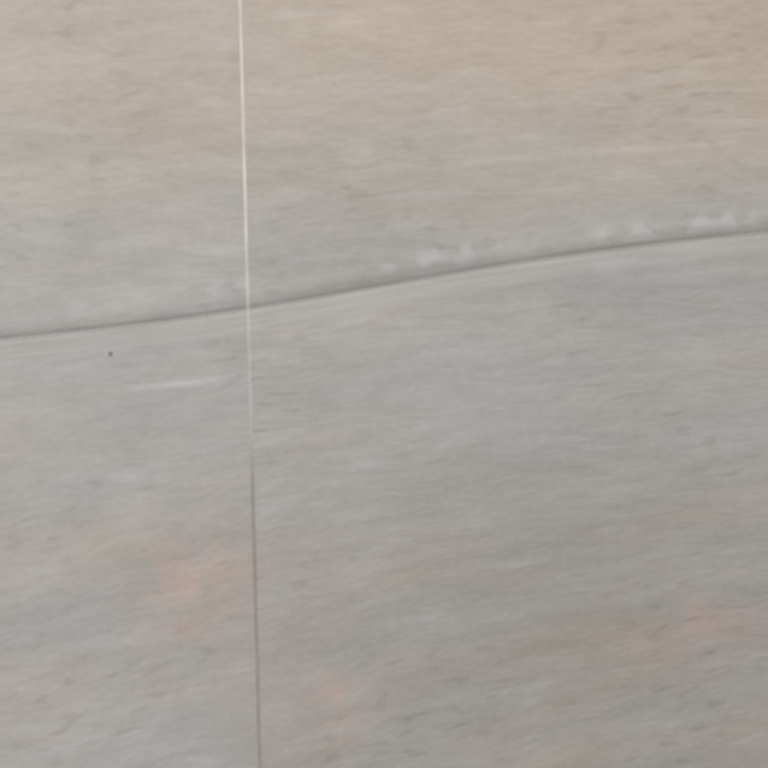
This texture is drawn by a WebGL 2 fragment shader. Its source:

```glsl
#version 300 es
precision highp float;

uniform vec2 u_resolution;
out vec4 fragColor;

vec2 latticeGradient(vec2 cell) {
    vec3 p = fract(cell.xyx * vec3(0.1031, 0.1030, 0.0973));
    p += dot(p, p.yzx + 33.33);
    float angle = 6.2832 * fract((p.x + p.y) * p.z);
    return vec2(cos(angle), sin(angle));
}

float gradientNoise(vec2 p) {
    vec2 i = floor(p), f = p - i;
    vec2 w = f * f * f * (f * (f * 6.0 - 15.0) + 10.0);
    vec2 e = vec2(0.0, 1.0);
    float low = mix(dot(latticeGradient(i), f),
                    dot(latticeGradient(i + e.yx), f - e.yx), w.x);
    float high = mix(dot(latticeGradient(i + e), f - e),
                     dot(latticeGradient(i + 1.0), f - 1.0), w.x);
    return mix(low, high, w.y);
}

float fbm(vec2 p) {
    float sum = 0.0, amplitude = 0.6;
    for (int octave = 0; octave < 4; octave++) {
        sum += amplitude * gradientNoise(p);
        p = p * 2.03 + 17.3;
        amplitude *= 0.5;
    }
    return sum;
}

float band(float d, float halfWidth, float blur) {
    return 1.0 - smoothstep(halfWidth - blur, halfWidth + blur, abs(d));
}

float spot(vec2 d, vec2 radius) {
    return exp(-dot(d / radius, d / radius));
}

void main() {
    vec2 uv = gl_FragCoord.xy / u_resolution;
    float soft = 0.8 / min(u_resolution.x, u_resolution.y);

    // Height above the sloping joint, and offset from the leaning one
    float rise = uv.y - (0.560 + 0.140 * uv.x - 0.006 * sin(6.2832 * uv.x));
    float side = uv.x - (0.3385 - 0.026 * uv.y);
    float upper = smoothstep(-0.004, 0.004, rise);

    // Stone grain tilts more steeply toward the bottom
    vec2 grain = vec2(uv.x, uv.y - uv.x * mix(0.25, 0.04, smoothstep(0.0, 0.9, uv.y)));
    grain += vec2(7.0, 3.0) * upper + vec2(3.7, 1.9) * step(0.0, side);
    grain.y += 0.012 * gradientNoise(uv * 7.0);

    // Light falls from a warm upper left to a dull lower right
    vec3 color = mix(vec3(0.660, 0.640, 0.620), vec3(0.602, 0.583, 0.560), smoothstep(0.0, 0.75, uv.x));
    vec3 centre = mix(vec3(0.685, 0.672, 0.655), vec3(0.640, 0.628, 0.612), uv.x);
    color = mix(color, centre, smoothstep(0.18, 0.58, uv.y));
    vec3 top = mix(vec3(0.735, 0.698, 0.650), vec3(0.705, 0.660, 0.602), uv.x);
    color = mix(color, top, smoothstep(0.60, 0.95, uv.y));

    // Layered streaks, clouding and fine fibres
    color += 0.044 * fbm(grain * vec2(3.0, 14.0));
    color += 0.040 * fbm(grain * vec2(14.0, 50.0) + 40.0);
    color += 0.018 * gradientNoise(grain * vec2(50.0, 170.0));
    color += 0.012 * gradientNoise(uv * 130.0);
    color += vec3(0.020, 0.004, -0.020) * fbm(grain * vec2(3.0, 8.0) + 81.0);

    // Faint pink stains in the lower stone
    float stain = spot(uv - vec2(0.25, 0.23), vec2(0.07, 0.08)) + spot(uv - vec2(0.43, 0.10), vec2(0.05, 0.06));
    stain += 0.8 * spot(uv - vec2(0.89, 0.19), vec2(0.10, 0.05));
    stain *= smoothstep(-0.25, 0.25, fbm(uv * vec2(16.0, 18.0) + 23.0));
    color += vec3(0.042, 0.000, -0.010) * stain;

    // Soft dark flecks and thin pale veins
    float fleck = smoothstep(0.15, 0.50, gradientNoise(grain * vec2(28.0, 75.0) + 9.0));
    color -= vec3(0.030, 0.031, 0.034) * fleck * smoothstep(-0.1, 0.3, gradientNoise(uv * 5.0));
    float vein = smoothstep(0.20, 0.55, gradientNoise(grain * vec2(9.0, 48.0) + 61.0));
    color += vec3(0.017, 0.020, 0.025) * vein;
    float streak = band(uv.y - 0.475 - 0.11 * uv.x, 0.003, 0.005) * band(uv.x - 0.24, 0.07, 0.05);
    streak += 0.7 * band(uv.y - 0.747 - 0.070 * uv.x, 0.003, 0.006)
            * smoothstep(0.42, 0.60, uv.x) * smoothstep(-0.25, 0.15, gradientNoise(vec2(uv.x * 12.0, 4.3)));
    color += vec3(0.046, 0.050, 0.056) * streak;
    color += vec3(0.000, 0.008, 0.020) * spot(uv - vec2(0.65, 0.48), vec2(0.12, 0.05));

    // Rounded chalky chips gathered above the sloping joint
    vec2 chipSpace = vec2(uv.x * 26.0, rise * 34.0);
    float chips = smoothstep(-0.12, 0.28, gradientNoise(chipSpace + 5.0) + 0.3 * gradientNoise(chipSpace * 2.3));
    chips *= band(rise - 0.032 + 0.014 * uv.x, 0.010, 0.013);
    chips *= smoothstep(-0.22, 0.15, gradientNoise(vec2(uv.x * 7.0, 2.4)));
    color = mix(color, vec3(0.745, 0.745, 0.740), 0.62 * chips);

    // Pale ledge with faint ridges, narrowing to the right
    float ledgeWidth = mix(0.036, 0.023, uv.x);
    float ledge = smoothstep(-ledgeWidth - 0.006, -ledgeWidth + 0.006, rise)
                * (1.0 - smoothstep(-0.009, -0.002, rise));
    color = mix(color, vec3(0.700, 0.685, 0.667), 0.55 * ledge);
    color += ledge * 0.035 * gradientNoise(vec2(uv.x * 9.0, rise * 130.0));

    // Blurred, uneven shadow in the joint with a thin lit lip
    float uneven = gradientNoise(vec2(uv.x * 12.0, 6.4));
    color -= (0.040 + 0.03 * uneven) * band(rise - 0.006, 0.007, 0.007);
    float shadow = band(rise - 0.001, 0.0025, 0.0025 + soft);
    color = mix(color, vec3(0.505, 0.492, 0.480), (0.58 + 0.4 * uneven) * shadow);
    color += 0.022 * band(rise + 0.007, 0.001, 0.002 + soft);

    // Upright joint: bright grout above, thinning into a dull seam below
    float seam = band(side, mix(0.0026, 0.0020, uv.y), 0.0012 + soft);
    float wear = 0.85 + 0.5 * gradientNoise(vec2(3.4, uv.y * 28.0));
    float lit = 0.28 * smoothstep(0.40, 0.48, uv.y) + 0.64 * smoothstep(0.54, 0.72, uv.y);
    float dull = 1.0 - smoothstep(0.32, 0.46, uv.y);
    color = mix(color, vec3(0.835, 0.815, 0.780), seam * wear * lit);
    color = mix(color, vec3(0.510, 0.475, 0.460), 0.55 * seam * wear * dull);

    // One small dark pit beneath the ledge
    float pit = 1.0 - smoothstep(0.001, 0.004 + soft, length(uv - vec2(0.144, 0.539)));
    color = mix(color, vec3(0.42, 0.41, 0.40), 0.6 * pit);

    fragColor = vec4(color, 1.0);
}
```
